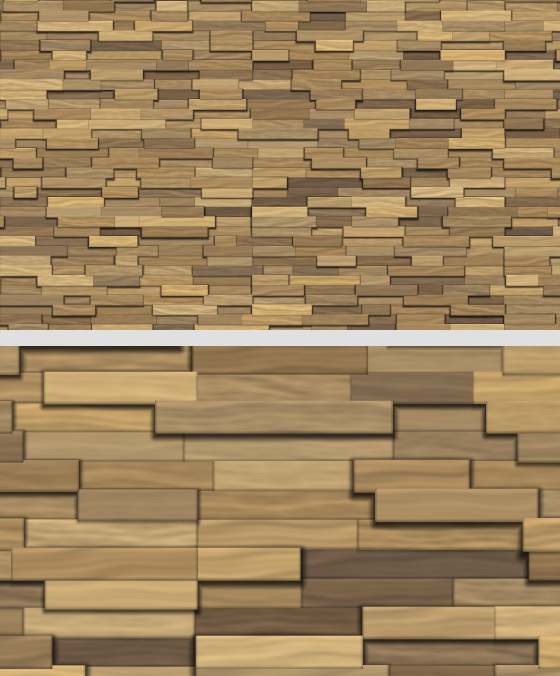
Top: the whole. Bottom: its middle third, enlarged.
Write a Shadertoy shader that draws this texture.

```glsl
// Wall of split wood strips: thin staggered rows of blocks set at varied depths.
// Each block is a jittered cell with its own lift, tone and grain; raised blocks
// overlap their neighbours slightly and drop a soft shadow on the lower ones.

const float ROWS = 33.7;           // rows over the canvas height
const float ROW_OFFSET = 0.46;     // part of a row cut off at the bottom
const float COLUMNS = 11.1;        // mean blocks over the canvas width
const float PANEL_BLOCKS = 5.0;    // blocks between two panel seams
const float SEAM_KEEP = 0.6;       // share of rows whose joint sits on the seam
const float JITTER = 0.66;         // spread of the joints, in blocks
const float BLOCK_ASPECT = 5.16;   // mean block length over row height
const vec2  OVERLAP = vec2(0.008, 0.07);   // growth of a fully raised block
const float SHADOW_DROP = 0.13;    // downward shift of shadows, in rows
const float SHADOW_REACH = 0.34;   // softness of shadows, in rows
const float SHADOW_DEPTH = 0.72;
const float GRAIN_DEPTH = 0.045;
const float FLECK_DEPTH = 0.07;
const int   SAMPLES = 3;           // antialiasing samples per axis

const vec3 WALNUT = vec3(0.43, 0.345, 0.265);
const vec3 OAK    = vec3(0.64, 0.525, 0.365);
const vec3 MAPLE  = vec3(0.81, 0.685, 0.465);

struct Block { vec2 lo; vec2 hi; vec2 id; float lift; };

vec2 hash2(vec2 p) {
    vec3 q = fract(p.xyx * vec3(0.1031, 0.1030, 0.0973));
    q += dot(q, q.yzx + 33.33);
    return fract((q.xx + q.yz) * q.zy);
}

// Position of the joint to the left of a block.
float joint(vec2 id) {
    vec2 h = hash2(id + 17.0);
    bool onSeam = mod(id.x, PANEL_BLOCKS) < 0.5 && h.y < SEAM_KEEP;
    return onSeam ? id.x : id.x + (h.x - 0.5) * JITTER;
}

// Proud and recessed blocks mostly alternate along a row.
Block makeBlock(vec2 id) {
    vec2 h = hash2(id + 71.0);
    float phase = floor(2.0 * hash2(vec2(id.y, 5.0)).x);
    bool proud = (mod(id.x + phase, 2.0) < 0.5) != (h.y < 0.12);
    float lift = proud ? 0.6 + 0.4 * h.x : 0.35 * h.x;
    vec2 grow = OVERLAP * lift;
    vec2 lo = vec2(joint(id), id.y) - grow;
    vec2 hi = vec2(joint(id + vec2(1, 0)), id.y + 1.0) + grow;
    return Block(lo, hi, id, lift);
}

// Signed distance to a block face, in row heights.
float faceDistance(vec2 p, Block b) {
    vec2 scale = vec2(BLOCK_ASPECT, 1.0);
    vec2 d = (abs(p - 0.5 * (b.lo + b.hi)) - 0.5 * (b.hi - b.lo)) * scale;
    return length(max(d, 0.0)) + min(max(d.x, d.y), 0.0);
}

// Cellular noise: distance to the nearest scattered point.
float cellular(vec2 p) {
    float nearest = 1.0;
    for (int y = -1; y <= 1; y++)
    for (int x = -1; x <= 1; x++) {
        vec2 cell = floor(p) + vec2(x, y);
        nearest = min(nearest, length(cell + hash2(cell) - p));
    }
    return nearest;
}

vec3 woodColor(vec2 p, Block b) {
    vec2 h = hash2(b.id + 131.0), k = hash2(b.id + 197.0);
    float tone = 0.78 * h.x + 0.32 * b.lift;
    vec3 wood = mix(WALNUT, OAK, smoothstep(0.0, 0.52, tone));
    wood = mix(wood, MAPLE, smoothstep(0.48, 1.05, tone));
    wood *= 1.0 + (h.y - 0.5) * vec3(0.02, -0.02, -0.12);

    // Layered sines bend into long, slightly slanted growth lines.
    vec2 q = (p - b.lo) * vec2(BLOCK_ASPECT, 1.0) + 40.0 * k;
    float slant = (k.x - 0.5) * 2.4;
    float bend = 1.6 * sin(q.x * 0.55 + 6.0 * h.y) + 0.6 * sin(q.x * 1.7 + q.y * 2.0);
    float grain = 0.0, amplitude = 1.0, frequency = 7.0;
    for (int i = 0; i < 3; i++) {
        grain += amplitude * sin(q.y * frequency + q.x * slant + bend);
        frequency *= 1.9;
        bend *= 1.4;
        amplitude *= 0.7;
    }
    float fleck = cellular(q * vec2(1.1, 5.0)) - 0.45;
    return wood * (1.0 + GRAIN_DEPTH * (0.4 + k.y) * grain + 2.0 * FLECK_DEPTH * k.x * fleck);
}

vec3 wall(vec2 p) {
    // Highest block covering this point.
    Block top = Block(vec2(0), vec2(1), vec2(0), -1.0);
    for (int y = -1; y <= 1; y++)
    for (int x = -1; x <= 1; x++) {
        Block b = makeBlock(floor(p) + vec2(x, y));
        if (b.lift > top.lift && faceDistance(p, b) <= 0.0) top = b;
    }
    // Shadow from every higher neighbour.
    float shadow = 0.0;
    for (int y = -1; y <= 1; y++)
    for (int x = -1; x <= 1; x++) {
        Block b = makeBlock(floor(p) + vec2(x, y));
        float drop = max(b.lift - top.lift, 0.0);
        float d = faceDistance(p + vec2(0.0, SHADOW_DROP * drop), b);
        float soft = 1.0 - smoothstep(-0.05, SHADOW_REACH * drop + 0.02, d);
        shadow = max(shadow, soft * smoothstep(0.0, 0.6, drop));
    }
    // Dark lower edge and ends, bright upper edge.
    vec2 below = p - top.lo, above = top.hi - p;
    float ends = min(below.x, above.x) * BLOCK_ASPECT;
    float light = 1.0 - 0.30 * (1.0 - smoothstep(0.0, 0.14, below.y));
    light *= 1.0 - 0.25 * (1.0 - smoothstep(0.0, 0.10, ends));
    light += 0.07 * top.lift * (1.0 - smoothstep(0.05, 0.2, above.y));
    return woodColor(p, top) * light * (1.0 - SHADOW_DEPTH * shadow);
}

void mainImage(out vec4 fragColor, in vec2 fragCoord) {
    vec3 sum = vec3(0.0);
    for (int y = 0; y < SAMPLES; y++)
    for (int x = 0; x < SAMPLES; x++) {
        vec2 shift = (vec2(x, y) + 0.5) / float(SAMPLES) - 0.5;
        vec2 uv = (fragCoord + shift) / iResolution.xy;
        sum += wall(uv * vec2(COLUMNS, ROWS) + vec2(0.0, ROW_OFFSET));
    }
    fragColor = vec4(sum / float(SAMPLES * SAMPLES), 1.0);
}
```
